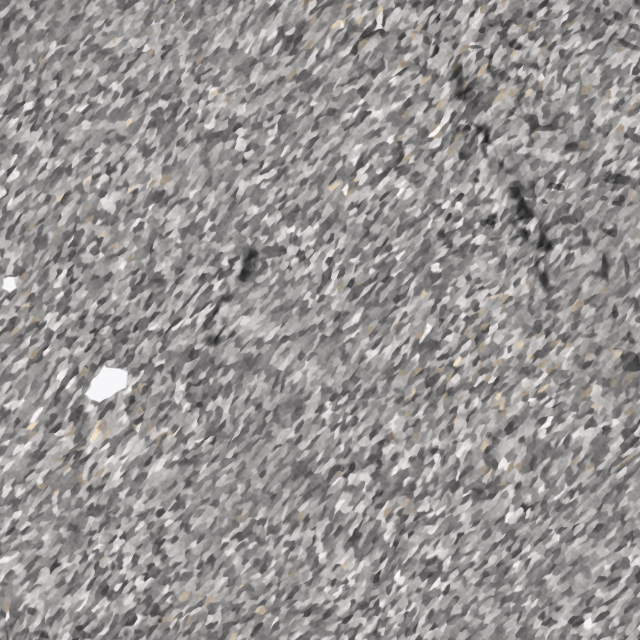
Reproduce this texture procedurally as a WebGL 1 fragment shader.

```glsl
precision highp float;

uniform vec2 u_resolution;

#define GRAIN_SIZE vec2(0.0145, 0.0068)
#define GRAIN_ANGLE 0.87
#define GRAIN_SHARPNESS 7.0
#define GRAIN_DARK 0.25
#define GRAIN_LIGHT 0.97
#define TAN_SHARE 0.06
#define CRACK_DEPTH 0.62
#define EDGE 0.002

const vec3 WARM_GREY = vec3(1.012, 0.994, 0.992);
const vec3 TAN = vec3(1.07, 0.99, 0.88);
const vec3 CHIP_WHITE = vec3(0.97, 0.97, 0.98);

float hash(vec2 p) {
  vec3 q = fract(vec3(p.xyx) * 0.1031);
  q += dot(q, q.yzx + 33.33);
  return fract((q.x + q.y) * q.z);
}

float noise(vec2 p) {
  vec2 cell = floor(p);
  vec2 f = fract(p);
  f = f * f * (3.0 - 2.0 * f);
  float low = mix(hash(cell), hash(cell + vec2(1.0, 0.0)), f.x);
  float high = mix(hash(cell + vec2(0.0, 1.0)), hash(cell + 1.0), f.x);
  return mix(low, high, f.y);
}

float fbm(vec2 p) {
  float sum = 0.0;
  float weight = 0.5;
  for (int i = 0; i < 4; i++) {
    sum += weight * noise(p);
    p = p * 2.03 + 17.7;
    weight *= 0.5;
  }
  return sum / 0.9375;
}

float segmentDistance(vec2 p, vec2 a, vec2 b) {
  vec2 ab = b - a;
  return length(p - a - ab * clamp(dot(p - a, ab) / dot(ab, ab), 0.0, 1.0));
}

// Soft-edged, slanted grains: a weighted blend of jittered cells
vec3 grains(vec2 uv, float tanPatch) {
  vec2 bend = vec2(noise(uv * 9.0), noise(uv * 9.0 + 40.0)) - 0.5;
  vec2 p = uv + 0.02 * bend;
  vec2 axis = vec2(cos(GRAIN_ANGLE), sin(GRAIN_ANGLE));
  p = vec2(dot(p, axis), dot(p, vec2(-axis.y, axis.x))) / GRAIN_SIZE + 300.0;
  p += 0.7 * (vec2(noise(p * 1.3), noise(p * 1.3 + 71.0)) - 0.5);
  vec2 base = floor(p);
  vec3 sum = vec3(0.0);
  float total = 0.0;
  for (int j = -1; j <= 1; j++) {
    for (int i = -1; i <= 1; i++) {
      vec2 id = base + vec2(float(i), float(j));
      vec2 center = id + 0.15 + 0.7 * vec2(hash(id), hash(id + 57.0));
      vec2 d = p - center;
      d.y += d.x * (hash(id + 211.0) - 0.5);
      float size = 0.35 + 1.3 * hash(id + 263.0);
      float w = size * exp(-GRAIN_SHARPNESS * dot(d, d)) + 1e-5;
      float shade = 0.7 * hash(id + 113.0) + 0.3 * hash(id + 149.0);
      float tone = mix(GRAIN_DARK, GRAIN_LIGHT, pow(shade, 1.1));
      float isTan = step(1.0 - TAN_SHARE * tanPatch, hash(id + 171.0));
      sum += w * mix(tone * WARM_GREY, max(tone, 0.6) * TAN, isTan);
      total += w;
    }
  }
  return sum / total;
}

// Broken dark pits along two fissures, plus sparse ones elsewhere
float cracks(vec2 uv) {
  vec2 p = uv + 0.05 * (vec2(fbm(uv * 14.0), fbm(uv * 14.0 + 31.0)) - 0.5);
  float d = segmentDistance(p, vec2(0.73, 0.86), vec2(0.87, 0.54));
  d = min(d, segmentDistance(p, vec2(0.385, 0.61), vec2(0.34, 0.46)));
  float fissure = smoothstep(0.020, 0.004, d) * smoothstep(0.35, 0.72, noise(uv * 60.0));
  float region = smoothstep(0.52, 0.70, fbm(uv * 4.0 + 8.0));
  float pits = region * smoothstep(0.70, 0.88, noise(p * 62.0 + 5.0));
  return max(fissure, 0.7 * pits);
}

// Angular chip cut by half planes with uneven offsets
float chip(vec2 p, float radius, float seed) {
  float d = -1.0;
  for (int i = 0; i < 5; i++) {
    float k = float(i);
    float a = 1.257 * k + 0.6 * hash(vec2(k, seed));
    float offset = radius * (0.6 + 0.7 * hash(vec2(seed, k + 9.0)));
    d = max(d, dot(p, vec2(cos(a), sin(a))) - offset);
  }
  return 1.0 - smoothstep(-EDGE, EDGE, d + 0.007 * (noise(p * 90.0 + 20.0) - 0.5));
}

void main() {
  vec2 uv = gl_FragCoord.xy / u_resolution.y;
  float patches = fbm(uv * 5.0 + 3.0);
  vec3 color = grains(uv, smoothstep(0.4, 0.7, fbm(uv * 6.0 + 60.0)));

  // Dusty areas with muted grains, and broad shading
  float smear = smoothstep(0.07, 0.0, segmentDistance(uv, vec2(0.41, 0.53), vec2(0.60, 0.39)));
  float dust = max(0.3 * smoothstep(0.5, 0.75, patches), 0.35 * smear);
  color = mix(color, 0.53 * WARM_GREY, dust);
  color += 0.05 * (fbm(uv * 3.0 + 90.0) - 0.5) + 0.08 * (noise(uv * 230.0) - 0.5);
  color *= 1.0 - CRACK_DEPTH * cracks(uv);

  // Pale loose chips
  vec2 q = uv - vec2(0.169, 0.405);
  float pale = chip(vec2(q.x - 0.45 * q.y, q.y), 0.026, 4.0);
  pale = max(pale, chip(uv - vec2(0.013, 0.555), 0.011, 7.0));
  color = mix(color, CHIP_WHITE, pale);

  gl_FragColor = vec4(clamp(color, 0.0, 1.0), 1.0);
}
```
